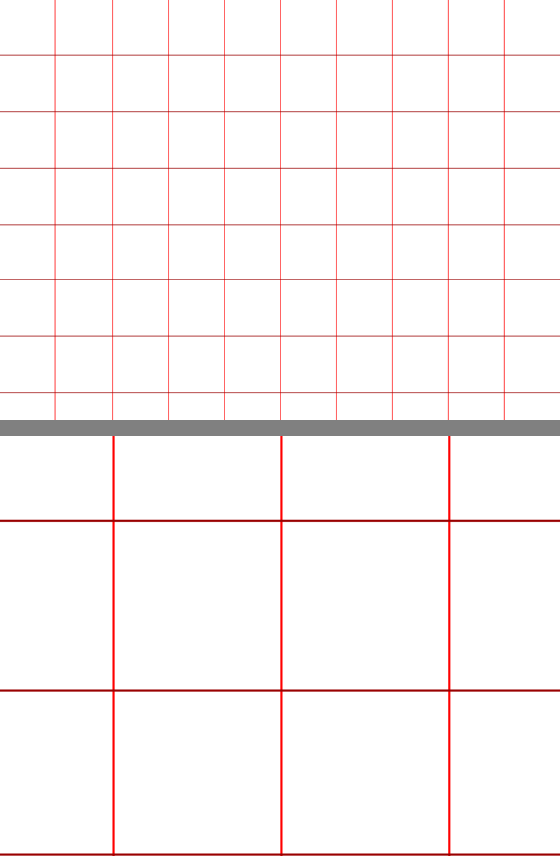
Top: the whole. Bottom: its middle third, enlarged.
A WebGL 2 fragment shader for this pattern:

```glsl
#version 300 es
precision highp float;

#define CELLS vec2(10.0, 7.5)
#define LINE_WIDTH 0.0130
#define EDGE_SOFTNESS 1.2
#define DRIFT_STEP vec2(-0.03, 0.30)
#define DRIFT_PHASE vec2(0.035, -0.25)
#define DRIFT_SIZE vec2(0.0286, 0.0339)
#define DRIFT_BASE -0.0169
#define PAPER vec3(1.0)
#define COLUMN_RED vec3(1.0, 0.0, 0.0)
#define ROW_RED vec3(0.6, 0.0, 0.0)

uniform vec2 u_resolution;
out vec4 fragColor;

// Share of a box of the given size that lies inside the line, per axis
vec2 lineCoverage(vec2 offset, vec2 box) {
    vec2 halfBox = 0.5 * box;
    vec2 low = max(offset - halfBox, vec2(-0.5 * LINE_WIDTH));
    vec2 high = min(offset + halfBox, vec2(0.5 * LINE_WIDTH));
    return clamp((high - low) / box, 0.0, 1.0);
}

void main() {
    // Cell units, counted from the left and from the top
    vec2 uv = gl_FragCoord.xy / u_resolution;
    vec2 p = vec2(uv.x, 1.0 - uv.y) * CELLS;
    vec2 box = EDGE_SOFTNESS * CELLS / u_resolution;

    // Nearest interior line; the outer border stays open
    vec2 index = clamp(floor(p + 0.5), vec2(1.0), ceil(CELLS) - 1.0);

    // Slightly uneven spacing from a sawtooth drift
    vec2 drift = DRIFT_BASE + DRIFT_SIZE * fract(index * DRIFT_STEP + DRIFT_PHASE);
    vec2 coverage = lineCoverage(p - index - drift, box);

    // Bright columns below, dark rows on top
    vec3 color = mix(PAPER, COLUMN_RED, coverage.x);
    color = mix(color, ROW_RED, coverage.y);
    fragColor = vec4(color, 1.0);
}
```
